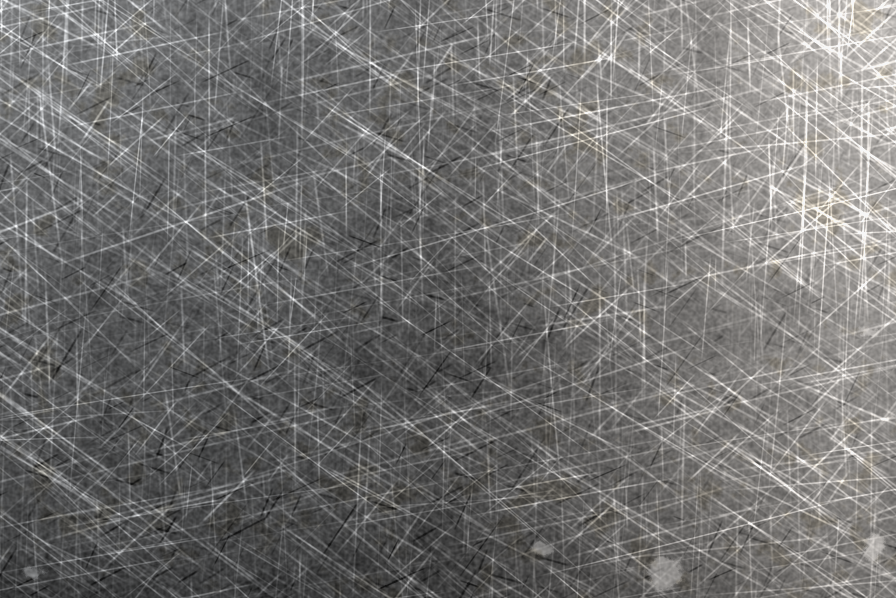
Write a WebGL 2 fragment shader that draws this texture.

```glsl
#version 300 es
precision highp float;
// Worn grey metal: uneven light over a cloudy, pitted plate, crossed by
// families of fine scratches. Each scratch is a tapered line in a jittered,
// rotated grid; stains and grain come from gradient noise.
uniform vec2 u_resolution;
out vec4 fragColor;

vec4 hash4(vec3 p) {
  vec4 q = fract(p.xyzx * vec4(0.1031, 0.1030, 0.0973, 0.1099));
  q += dot(q, q.wzxy + 33.33);
  return fract((q.xxyz + q.yzzw) * q.zywx);
}

float cornerSlope(vec2 corner, vec2 offset) {
  float a = 6.2832 * hash4(vec3(corner, 7.0)).x;
  return dot(vec2(cos(a), sin(a)), offset);
}

float gradientNoise(vec2 p) {
  vec2 i = floor(p), f = p - i;
  vec2 w = f * f * f * (f * (f * 6.0 - 15.0) + 10.0);
  vec2 e = vec2(1.0, 0.0);
  float low = mix(cornerSlope(i, f), cornerSlope(i + e, f - e), w.x);
  float high = mix(cornerSlope(i + e.yx, f - e.yx), cornerSlope(i + 1.0, f - 1.0), w.x);
  return 1.5 * mix(low, high, w.y);
}

float fbm(vec2 p) {
  float sum = 0.0, gain = 0.5;
  for (int i = 0; i < 5; i++) {
    sum += gain * gradientNoise(p);
    p = mat2(1.6, 1.2, -1.2, 1.6) * p + 11.3;
    gain *= 0.55;
  }
  return sum;
}

// One tapered scratch per grid cell; cell holds its length and spacing.
float scratchLayer(vec2 p, float angle, vec2 cell, float pixel, float seed) {
  vec2 dir = vec2(cos(angle), sin(angle));
  vec2 q = vec2(dot(p, dir), dot(p, vec2(-dir.y, dir.x)));
  float sum = 0.0;
  for (int j = -1; j <= 1; j++) {
    float row = floor(q.y / cell.y) + float(j);
    float x = q.x / cell.x + hash4(vec3(row, seed, 3.0)).x;
    vec4 r = hash4(vec3(floor(x), row, seed));
    float reach = mix(0.15, 0.48, r.x);
    float along = fract(x) - 0.5 - (0.5 - reach) * (2.0 * r.y - 1.0);
    float t = along * cell.x;
    float bend = t * (r.w - 0.5) * 0.12 + t * t * (r.y - 0.5) * 0.08;
    float d = abs(q.y - (row + r.z) * cell.y - bend);
    float width = max(mix(0.0022, 0.0036, r.w), pixel * 1.05);
    float strength = fract(r.x * 37.0 + r.z * 17.0);
    float taper = 1.0 - smoothstep(reach * 0.5, reach, abs(along));
    sum += strength * strength * strength * taper * (1.0 - smoothstep(0.0, width, d));
  }
  return sum;
}

// Several layers whose angles scatter around a common direction.
float scratchFamily(vec2 p, float angle, float spread, int count, vec2 cell, float pixel, float seed) {
  float sum = 0.0;
  for (int i = 0; i < count; i++) {
    float id = seed + float(i);
    vec4 r = hash4(vec3(id, 5.0, 9.0));
    vec2 size = cell * mix(vec2(0.6, 0.8), vec2(1.4, 1.2), r.zw);
    sum += scratchLayer(p + r.xy, angle + spread * (r.x + r.y - 1.0), size, pixel, id);
  }
  return sum;
}

// Sparse ragged blots, one candidate per cell.
float blots(vec2 p, float size, float chance, float seed) {
  float ragged = fbm(p * 32.0 + seed) * 0.022;
  float cover = 0.0;
  for (int k = 0; k < 9; k++) {
    vec2 id = floor(p / size) + vec2(k % 3 - 1, k / 3 - 1);
    vec4 r = hash4(vec3(id, seed));
    vec2 offset = p - (id + r.xy) * size;
    float radius = size * mix(0.04, 0.15, r.z * r.z);
    float d = length(offset * vec2(0.85, 1.15)) - radius + ragged;
    cover = max(cover, step(r.w, chance) * (1.0 - smoothstep(-0.004, 0.006, d)));
  }
  return cover;
}

float plateLight(vec2 uv) {
  float right = smoothstep(0.45, 1.05, uv.x);
  float left = smoothstep(0.35, 0.0, uv.x);
  return 0.235 + 0.17 * uv.y + 0.22 * right + 0.09 * right * uv.y + 0.06 * left * uv.y;
}

void main() {
  vec2 uv = gl_FragCoord.xy / u_resolution;
  vec2 p = gl_FragCoord.xy / u_resolution.y;
  float pixel = 1.0 / u_resolution.y;

  // Plate: light, clouds, grain and dark pits
  float light = plateLight(uv);
  float clouds = fbm(p * 4.0 + 2.7);
  float mottle = fbm(p * 19.0 + 8.1);
  float grain = gradientNoise(p * 95.0) + gradientNoise(p * 170.0 + 31.0);
  float stain = smoothstep(0.12, 0.5, mottle + 0.5 * clouds);
  float tone = light + 0.09 * clouds + 0.08 * mottle + 0.055 * grain - 0.09 * stain;

  // Scratches: falling diagonals, near verticals, shallow rises, strays
  float hair = scratchFamily(p, -0.58, 0.22, 14, vec2(0.5, 0.034), pixel, 10.0);
  hair += scratchFamily(p, 1.48, 0.20, 9, vec2(0.4, 0.036), pixel, 40.0) * mix(0.55, 1.15, uv.y);
  hair += scratchFamily(p, 0.22, 0.16, 6, vec2(0.6, 0.040), pixel, 60.0);
  hair += scratchFamily(p, 0.95, 0.45, 5, vec2(0.25, 0.040), pixel, 80.0);
  float deep = scratchFamily(p, 0.29, 0.06, 2, vec2(0.8, 0.13), pixel, 90.0);
  float gouges = scratchFamily(p, 0.8, 1.3, 5, vec2(0.12, 0.04), pixel, 110.0);
  float wear = clamp(0.95 + 0.7 * clouds + 0.4 * gradientNoise(p * 55.0), 0.3, 1.5);
  tone += (0.26 * hair * wear + 0.30 * deep) * (0.6 + 0.9 * light) - 0.16 * gouges;

  // Pale blots, mostly on the lower half
  float pale = blots(p, 0.19, 0.28, 21.0) * mix(0.85, 0.15, smoothstep(0.3, 0.8, uv.y));
  tone = mix(tone, light + 0.33 + 0.05 * grain, pale * 0.75);

  // Cool on the left, warm on the right and in the stains
  vec3 tint = mix(vec3(0.99, 1.0, 1.01), vec3(1.015, 0.995, 0.975), smoothstep(0.2, 0.9, uv.x));
  tint *= mix(vec3(1.0), vec3(1.02, 1.0, 0.95), stain);
  fragColor = vec4(clamp(tone * tint, 0.08, 0.97), 1.0);
}
```
